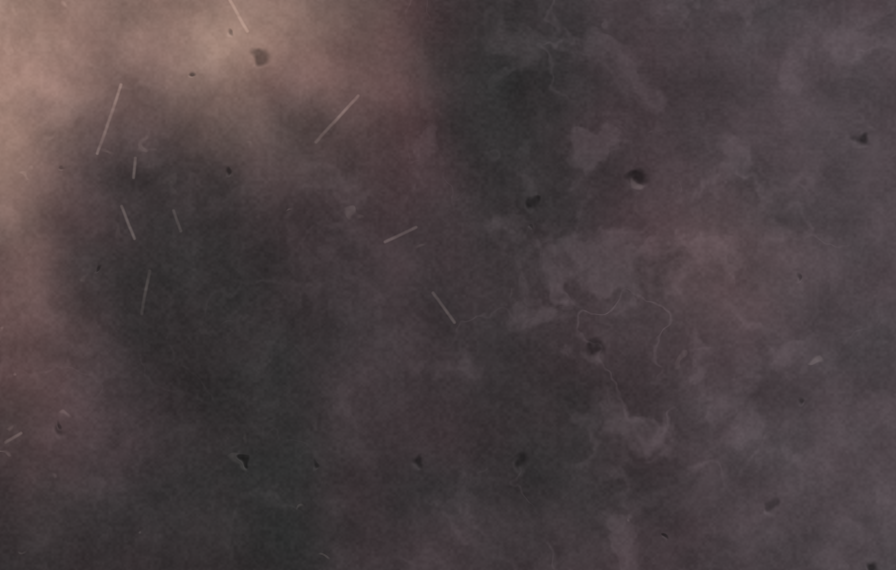
Give the GLSL for this texture, as a Shadertoy shader.

```glsl
// Grimy, worn plum-grey metal with a warm glow, soft stains, pits and scratches.

float hash(vec2 p) {
    return fract(sin(dot(p, vec2(127.1, 311.7))) * 43758.5453);
}

vec2 hash2(float n) {
    return vec2(hash(vec2(n, 1.7)), hash(vec2(n, 8.3)));
}

float noise(vec2 p) {
    vec2 i = floor(p), f = fract(p);
    f = f * f * (3.0 - 2.0 * f);
    return mix(mix(hash(i), hash(i + vec2(1, 0)), f.x),
               mix(hash(i + vec2(0, 1)), hash(i + vec2(1, 1)), f.x), f.y);
}

float fbm(vec2 p) {
    float sum = 0.0, amp = 0.5;
    for (int i = 0; i < 5; i++) {
        sum += amp * noise(p);
        p = mat2(1.6, 1.2, -1.2, 1.6) * p + 3.7;
        amp *= 0.5;
    }
    return sum;
}

// Soft elliptical stain
float blob(vec2 p, vec2 centre, vec2 radius) {
    vec2 d = (p - centre) / radius;
    return exp(-dot(d, d));
}

float segment(vec2 p, vec2 a, vec2 b) {
    vec2 ab = b - a;
    return length(p - a - ab * clamp(dot(p - a, ab) / dot(ab, ab), 0.0, 1.0));
}

void mainImage(out vec4 fragColor, in vec2 fragCoord) {
    vec2 p = fragCoord / iResolution.y;
    vec2 warp = vec2(fbm(p * 6.0), fbm(p * 6.0 + 19.0)) - 0.48;
    vec2 q = p + 0.13 * warp;

    // Plum ground, paler to the right, with reddish areas
    vec3 col = mix(vec3(0.25, 0.217, 0.23), vec3(0.308, 0.272, 0.29), smoothstep(0.95, 1.5, q.x));
    float rust = blob(q, vec2(1.25, 0.55), vec2(0.14, 0.12)) + blob(q, vec2(0.68, 0.88), vec2(0.12, 0.25))
               + blob(q, vec2(0.0, 0.4), vec2(0.16, 0.3));
    col += vec3(0.055, 0.022, 0.02) * rust;

    // Dark stains
    float dark = blob(q, vec2(0.33, 0.5), vec2(0.18, 0.17)) + blob(q, vec2(0.46, 0.17), vec2(0.18, 0.3))
               + 0.8 * blob(q, vec2(0.89, 0.88), vec2(0.1, 0.4))
               + 0.6 * blob(q, vec2(0.98, 0.22), vec2(0.13, 0.14))
               + 0.6 * blob(q, vec2(0.1, 0.0), vec2(0.3, 0.15));
    col = mix(col, vec3(0.19, 0.18, 0.183), min(dark, 1.0));

    // Warm light in the upper left
    float warm = 0.95 * blob(q, vec2(-0.02, 0.86), vec2(0.15, 0.25))
               + 0.8 * blob(q, vec2(0.45, 0.93), vec2(0.19, 0.18))
               + 0.6 * blob(q, vec2(0.17, 1.02), vec2(0.26, 0.2))
               + 0.2 * blob(q, vec2(0.0, 0.5), vec2(0.13, 0.3));
    warm = min(warm, 1.0);
    col = mix(col, vec3(0.6, 0.487, 0.445), warm);
    col += vec3(0.03, 0.0, 0.0) * warm * (1.0 - warm);

    // Mottling, pale patches and curled residue
    col *= 1.0 + 0.38 * (fbm(p * 13.0 + 4.0) - 0.48);
    col += vec3(0.035, 0.0, 0.008) * (fbm(p * 8.0 + 31.0) - 0.48);
    float zone = 0.35 + 0.65 * blob(p, vec2(1.08, 0.55), vec2(0.3, 0.6));
    float patches = smoothstep(0.56, 0.7, fbm(p * 11.0 + 2.0 * warp + 50.0));
    float ridge = abs(noise(p * 10.0 + 4.0 * warp + 70.0) - 0.5);
    float curls = smoothstep(0.07, 0.0, ridge) * smoothstep(0.48, 0.68, noise(p * 9.0 + 12.0));
    col += vec3(0.06, 0.055, 0.058) * zone * (patches + 0.8 * curls);

    // Small pale chips, denser to the left
    vec2 rough = p + 0.03 * (vec2(noise(p * 55.0), noise(p * 55.0 + 9.0)) - 0.5);
    for (int i = 0; i < 36; i++) {
        vec2 r = hash2(float(i) + 10.0), s = hash2(float(i) + 60.0);
        vec2 d = rough - vec2(1.57 * r.x * r.x, r.y);
        float size = mix(0.004, 0.012, s.x * s.x);
        float chip = smoothstep(size + 0.004, size - 0.004, length(d * vec2(1.0, 0.7 + s.y)));
        col += vec3(0.085, 0.08, 0.075) * chip * (0.3 + 0.7 * s.y);
    }

    // Dark pits with a faint lit rim
    for (int i = 0; i < 22; i++) {
        vec2 r = hash2(float(i) + 120.0), s = hash2(float(i) + 170.0);
        vec2 d = mix(p, rough, 0.7) - vec2(1.57 * r.x, r.y);
        float size = mix(0.005, 0.018, s.x * s.x);
        float pit = smoothstep(size * 1.4, size * 0.3, length(d));
        float rim = smoothstep(size * 1.3, size * 0.5, length(d + size * vec2(0.4, 0.9)));
        col += 0.035 * rim * (1.0 - pit);
        col *= 1.0 - (0.15 + 0.3 * s.y) * pit;
    }

    // Short fine scratches
    for (int i = 0; i < 10; i++) {
        vec2 r = hash2(float(i) + 220.0), s = hash2(float(i) + 260.0);
        vec2 a = vec2(1.2 * r.x * r.x, r.y);
        float angle = 3.14 * s.x;
        vec2 b = a + mix(0.03, 0.13, s.y * s.y) * vec2(cos(angle), sin(angle));
        float line = smoothstep(0.0045, 0.0005, segment(p + 0.01 * warp, a, b));
        col += vec3(0.15, 0.14, 0.13) * line * (0.35 + 0.65 * noise(p * 40.0));
    }

    // Fine grain
    float grain = noise(p * 150.0) + 0.6 * noise(p * 260.0 + 5.0) - 0.8;
    col += 0.03 * grain;

    fragColor = vec4(clamp(col, 0.0, 1.0), 1.0);
}
```
